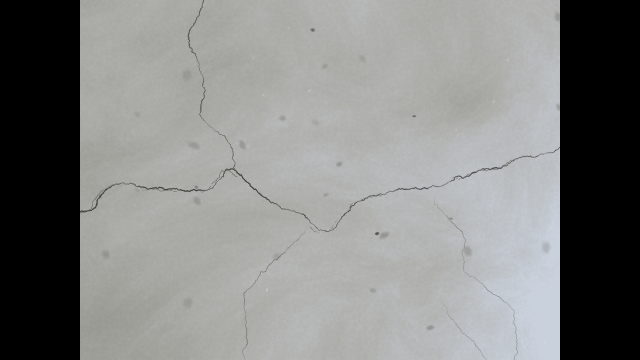
A Shadertoy shader for this texture:

```glsl
#define SHADE vec3(0.575, 0.575, 0.545)
#define CONCRETE vec3(0.69, 0.69, 0.68)
#define DAYLIGHT vec3(0.79, 0.82, 0.865)
#define CRACK_COLOR vec3(0.22, 0.22, 0.21)
#define STAIN_COLOR vec3(0.46, 0.46, 0.44)
#define SLAB_ASPECT 1.3333
#define MOTTLE 0.18
#define GRAIN 0.07
#define CRACK_WIDTH 0.0015
#define JAG 0.006

vec2 hash2(vec2 p) {
    return fract(sin(vec2(dot(p, vec2(127.1, 311.7)), dot(p, vec2(269.5, 183.3)))) * 43758.5);
}

float bump(float x, float center, float width) {
    float t = (x - center) / width;
    return exp(-t * t);
}

// Cloudy mottling from warped, rotated sines
float clouds(vec2 p) {
    mat2 turn = 1.7 * mat2(0.8, 0.6, -0.6, 0.8);
    float sum = 0.0, amp = 0.45;
    for (int i = 0; i < 9; i++) {
        p = turn * p + 0.7 * sin(p.yx * 1.1 + float(i));
        sum += amp * sin(p.x) * sin(p.y);
        amp *= 0.74;
    }
    return sum;
}

// Distance to the nearest cell point
float cellular(vec2 p) {
    vec2 id = floor(p);
    float nearest = 2.0;
    for (int y = -1; y <= 1; y++)
    for (int x = -1; x <= 1; x++) {
        vec2 cell = id + vec2(x, y);
        nearest = min(nearest, length(cell + hash2(cell) - p));
    }
    return nearest;
}

// Sparse, soft elliptical spots; radius is a fraction of the cell
float spots(vec2 p, float density, float radius, float softness, float seed) {
    vec2 id = floor(p);
    float mask = 0.0;
    for (int y = -1; y <= 1; y++)
    for (int x = -1; x <= 1; x++) {
        vec2 cell = id + vec2(x, y);
        vec2 place = hash2(cell + seed), kind = hash2(cell + seed + 37.0);
        vec2 q = p - cell - 0.2 - 0.6 * place;
        float angle = 6.283 * place.x;
        q = mat2(cos(angle), sin(angle), -sin(angle), cos(angle)) * q;
        float size = radius * mix(0.4, 1.0, kind.y);
        float d = length(q * vec2(1.0, 1.0 + 0.8 * place.y)) / size;
        d += 0.12 * sin(4.0 * q.x / size + 9.0 * kind.y) * sin(5.0 * q.y / size);
        float spot = 1.0 - smoothstep(1.0 - softness, 1.0 + softness, d);
        mask = max(mask, spot * step(kind.x, density) * mix(0.4, 1.0, place.x));
    }
    return mask;
}

float mainHeight(float x) {
    return 0.47 + 0.11 * smoothstep(0.9, 1.35, x)
        - 0.06 * bump(x, 0.0, 0.06) + 0.025 * bump(x, 0.125, 0.06)
        + 0.06 * bump(x, 0.415, 0.045) - 0.03 * bump(x, 0.55, 0.06)
        - 0.11 * bump(x, 0.68, 0.085) + 0.012 * bump(x, 1.05, 0.025);
}

// Signed field whose zero line is the jagged path of one crack
float crackField(int kind, vec2 p) {
    float amp = JAG, freq = 6.0;
    vec2 s = p.yx;
    for (int i = 0; i < 4; i++) {
        vec2 phase = freq * s + 0.25 * sin(1.7 * freq * s) + 0.3 * sin(2.1 * freq * s.yx);
        p += amp * (4.0 * abs(fract(phase + 0.3 * float(i)) - 0.5) - 1.0);
        amp *= 0.52;
        freq *= 2.4;
    }
    if (kind == 0) return p.y - mainHeight(p.x);
    if (kind == 1) return p.x - 0.43 + 0.09 * smoothstep(0.57, 0.68, p.y) + 0.04 * bump(p.y, 0.9, 0.06);
    if (kind == 2) return p.x - 0.46 - 0.18 * smoothstep(0.17, 0.4, p.y);
    if (kind == 3) return p.x - 1.21 + 0.14 * smoothstep(0.12, 0.26, p.y) + 0.09 * smoothstep(0.33, 0.45, p.y);
    return p.x - 1.12 + 0.7 * p.y;
}

float crack(int kind, vec2 p, float width, float pixel) {
    vec2 e = vec2(0.0005, 0.0);
    float f = crackField(kind, p);
    vec2 slope = vec2(crackField(kind, p + e.xy) - f, crackField(kind, p + e.yx) - f) / e.x;
    float d = abs(f) / max(length(slope), 0.5);
    return 1.0 - smoothstep(max(width - 0.5 * pixel, 0.0), width + 0.7 * pixel, d);
}

void mainImage(out vec4 fragColor, in vec2 fragCoord) {
    float pixel = 1.0 / iResolution.y;
    vec2 p = fragCoord * pixel;
    p.x -= 0.5 * (iResolution.x * pixel - SLAB_ASPECT);

    // Slab tone: mottling, window light and worn smudges
    vec2 toLight = (p - vec2(1.4, 0.05)) * vec2(2.6, 1.7);
    float tone = 0.48 + MOTTLE * clouds(p * 3.0 + 1.7) + 0.1 * (p.x - 0.667);
    tone += 0.54 * exp(-dot(toLight, toLight));
    tone -= 0.2 * bump(p.x, 1.06, 0.13) * bump(p.y, 0.73, 0.09);
    tone -= 0.17 * bump(p.x, 0.05, 0.2) * bump(p.y, 0.15, 0.2);
    tone += GRAIN * (cellular(p * 75.0) + cellular(p * 140.0) - 0.95);
    vec3 color = mix(SHADE, CONCRETE, clamp(2.0 * tone, 0.0, 1.0));
    color = mix(color, DAYLIGHT, clamp(2.0 * tone - 1.0, 0.0, 1.0));

    // Stains, dark pits and pale flecks
    color = mix(color, STAIN_COLOR, 0.5 * spots(p * 8.0, 0.26, 0.13, 0.6, 3.0));
    color = mix(color, CRACK_COLOR, 0.75 * spots(p * 7.0, 0.07, 0.045, 0.5, 11.0));
    color = mix(color, vec3(0.86), 0.5 * spots(p * 9.0, 0.06, 0.045, 0.5, 23.0));

    // Main cracks of broken strength, with a frayed side strand
    float uneven = clamp(0.78 + 0.6 * clouds(p * 12.0), 0.3, 1.0);
    float dark = 0.9 * uneven * crack(0, p, CRACK_WIDTH * uneven, pixel);
    float fray = smoothstep(0.05, 0.35, clouds(p * 7.0 + 5.0));
    dark = max(dark, 0.4 * fray * crack(0, p + vec2(0.012, 0.004), CRACK_WIDTH * 0.4, pixel));
    float above = smoothstep(-0.002, 0.004, crackField(0, p));
    dark = max(dark, 0.75 * uneven * above * crack(1, p, CRACK_WIDTH * 0.7 * uneven, pixel));

    // Faint hairline branches
    float left = crack(2, p, CRACK_WIDTH * 0.4, pixel) * (1.0 - smoothstep(0.33, 0.39, p.y));
    float right = crack(3, p, CRACK_WIDTH * 0.4, pixel) * (1.0 - smoothstep(0.43, 0.46, p.y));
    float corner = crack(4, p, CRACK_WIDTH * 0.4, pixel) * (1.0 - smoothstep(0.08, 0.2, p.y));
    dark = max(dark, uneven * max(0.4 * left, max(0.32 * right, 0.28 * corner)));
    color = mix(color, CRACK_COLOR, dark);

    // Black side bars
    float edge = abs(p.x - 0.5 * SLAB_ASPECT) - 0.5 * SLAB_ASPECT;
    color *= 1.0 - smoothstep(-0.5 * pixel, 0.5 * pixel, edge);
    fragColor = vec4(color, 1.0);
}
```
